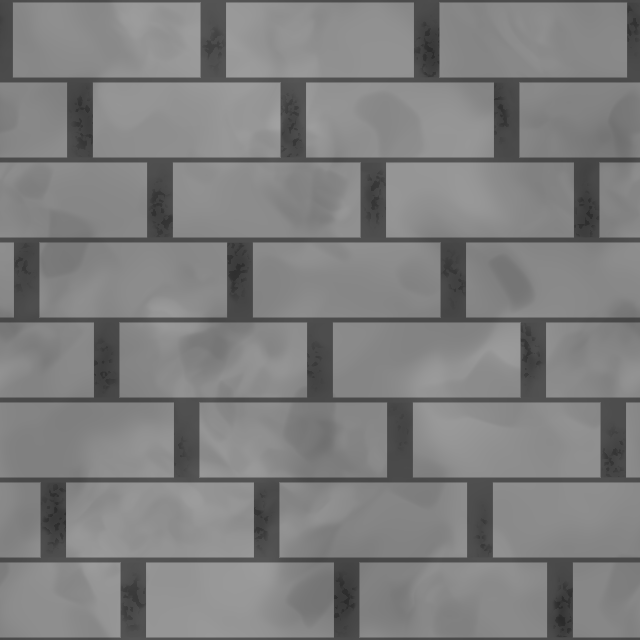
Give the GLSL for this texture, as a Shadertoy shader.

```glsl
// Grey running-bond brick wall: 3 bricks across, 8 rows, each row shifted by 3/8 brick.
// Warped cellular noise clouds the whole wall; the wide upright joints carry
// sooty smudges and fine pitting. Every layer wraps at the canvas edges.

const float TAU = 6.2831853;

float hash(vec2 p) {
    vec3 q = fract(p.xyx * 0.1031);
    q += dot(q, q.yzx + 33.33);
    return fract((q.x + q.y) * q.z);
}

// Cellular noise: random tones around scattered points, softly blended.
float patches(vec2 uv, float count) {
    vec2 p = uv * count, cell = floor(p);
    float tone = 0.0, total = 0.0;
    for (int y = -1; y <= 1; y++)
    for (int x = -1; x <= 1; x++) {
        vec2 corner = cell + vec2(x, y);
        vec2 id = mod(corner, count) + count * 1.7;
        vec2 toPoint = corner + vec2(hash(id + 11.3), hash(id + 47.9)) - p;
        float weight = exp(-6.0 * dot(toPoint, toPoint));
        tone += weight * hash(id);
        total += weight;
    }
    return tone / total;
}

// Broad soft clouds with finer wisps gathered in some areas, about -0.5 to 0.5.
float clouds(vec2 uv) {
    uv += 0.020 * sin(TAU * (uv.yx * vec2(3.0, 2.0) + vec2(0.1, 0.4)));
    uv += 0.006 * sin(TAU * (uv.yx * vec2(9.0, 11.0) + vec2(0.7, 0.2)));
    float broad = patches(uv, 6.0);
    vec2 swirl = uv + 0.07 * vec2(broad, patches(uv, 10.0));
    float gathered = smoothstep(0.4, 0.75, patches(uv, 8.0));
    float wisps = 0.65 * patches(swirl, 18.0) + 0.35 * patches(swirl, 39.0) - 0.5;
    return 0.55 * (broad - 0.5) + 0.3 * (patches(swirl, 11.0) - 0.5)
         + 0.6 * gathered * wisps;
}

void mainImage(out vec4 fragColor, in vec2 fragCoord) {
    vec2 uv = fragCoord / iResolution.xy;
    float pixel = 1.0 / min(iResolution.x, iResolution.y);

    // Brick layout, rows counted from the top
    vec2 wall = vec2(uv.x, 1.0 - uv.y) * vec2(3.0, 8.0);
    float row = floor(wall.y);
    wall.x -= 0.375 * row;
    vec2 inBrick = fract(wall);
    vec2 inset = (vec2(0.44, 0.469) - abs(inBrick - 0.5)) / vec2(3.0, 8.0);
    float brickMask = smoothstep(-0.5 * pixel, 0.5 * pixel, min(inset.x, inset.y));

    // Soot in each upright joint, with its own height, side and strength
    vec2 joint = vec2(mod(floor(wall.x + 0.5), 3.0), row);
    vec2 fromSoot = vec2(fract(wall.x + 0.5) - 0.5, inBrick.y)
        - vec2(0.07 * (hash(joint + 5.1) - 0.5), mix(0.3, 0.75, hash(joint + 8.6)));
    fromSoot += 0.06 * (vec2(patches(uv, 45.0), patches(uv, 53.0)) - 0.5);
    float soot = exp(-dot(fromSoot * fromSoot, vec2(350.0, 7.0)));
    float uprightOnly = smoothstep(0.025, 0.04, 0.5 - abs(inBrick.y - 0.5));
    soot *= uprightOnly * mix(0.3, 1.0, hash(joint + 2.4));
    float grain = 0.6 * patches(uv, 140.0) + 0.4 * patches(uv, 230.0);
    float pits = smoothstep(0.53, 0.68, grain + 0.15 * (patches(uv, 40.0) - 0.5))
               * smoothstep(0.1, 0.5, soot);

    // Shared clouding over brick and mortar
    float cloud = clouds(uv);
    float stain = smoothstep(0.66, 0.9, patches(uv + 0.03 * cloud, 15.0));
    float brick = 0.55 + 0.17 * cloud - 0.035 * stain;
    float mortar = 0.305 + 0.09 * cloud - 0.085 * soot - 0.05 * pits;
    fragColor = vec4(vec3(mix(mortar, brick, brickMask)), 1.0);
}
```
